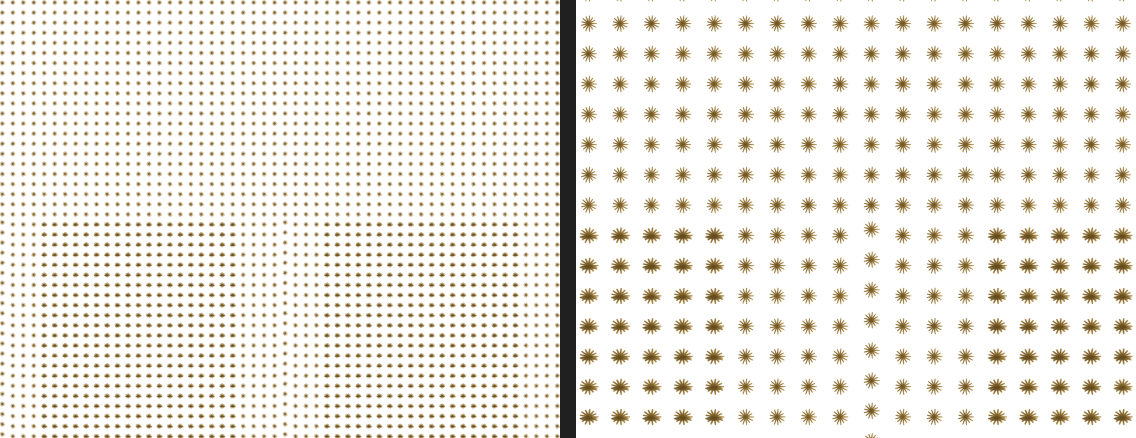
Left: the whole. Right: its middle third, enlarged.
Reproduce this pattern procedurally as a WebGL 2 fragment shader.

```glsl
#version 300 es
precision highp float;
// Grid of tiny gold starbursts on white, with two blocks of wide, denser bursts below.

uniform vec2 u_resolution;
out vec4 outColor;

const vec3 PAPER = vec3(1.0);
const vec3 BRONZE = vec3(0.40, 0.30, 0.11);
const vec3 GOLD = vec3(0.74, 0.59, 0.30);

const vec2 GRID = vec2(53.48, 43.42);     // repeats across and down
const vec2 FIRST_CENTRE = vec2(0.23, 0.25); // first burst from the top left, in cells
const float CELL_ASPECT = 1.039;          // cell width over height
const float BLOCK_COLS = 27.0;            // columns in one lower block
const float BLOCK_TOP = 22.0;             // first row of the lower blocks
const vec2 WIDE_COLS = vec2(4.0, 22.0);   // wide bursts within a block
const float SEAM_LIFT = 0.2;              // upward shift of a block's first column
const vec2 WIDE_STRETCH = vec2(1.2, 0.98);

const float RAYS = 13.0;
const float RADIUS = 0.275;
const float RAY_HALF_WIDTH = 0.022;
const float CORE_RADIUS = 0.07;
const float SOFTNESS = 0.012;
const float LENGTH_VARIATION = 0.16;
const float TINT_VARIATION = 0.12;
const int SAMPLES = 4;                    // per pixel side
const float TAU = 6.2831853;

float hash(vec2 p) {
    return fract(sin(dot(p, vec2(127.1, 311.7))) * 43758.5453);
}

float inside(float d) {
    return 1.0 - smoothstep(-SOFTNESS, SOFTNESS, d);
}

// Tapered rays around a solid core; p is in cell heights
float starburst(vec2 p, float fullness) {
    float r = length(p);
    float turn = atan(p.y, p.x) / TAU * RAYS;
    float ray = mod(floor(turn + 0.5), RAYS);
    float across = r * abs(sin((fract(turn + 0.5) - 0.5) * TAU / RAYS));
    float reach = RADIUS * (1.0 - LENGTH_VARIATION * hash(vec2(ray, 3.0)));
    float halfWidth = RAY_HALF_WIDTH * fullness * (1.1 - 0.4 * r / RADIUS);
    float rays = inside(across - halfWidth) * inside(r - reach);
    return max(rays, inside(r - CORE_RADIUS));
}

vec3 pattern(vec2 uv) {
    vec2 grid = vec2(uv.x, 1.0 - uv.y) * GRID - FIRST_CENTRE + 0.5;
    vec2 cell = floor(grid);
    vec2 p = (fract(grid) - 0.5) * vec2(CELL_ASPECT, -1.0);

    // Lower blocks: lifted seam column and wide bursts
    float column = mod(cell.x, BLOCK_COLS);
    float lower = step(BLOCK_TOP, cell.y);
    float seam = lower * (1.0 - step(0.5, column));
    float wide = lower * step(WIDE_COLS.x - 0.5, column) * step(column, WIDE_COLS.y + 0.5);
    p.y -= SEAM_LIFT * seam;
    p /= mix(vec2(1.0), WIDE_STRETCH, wide);

    float cover = starburst(p, mix(1.0, 1.25, wide));
    // Flat dark bar just below the centre of the wide bursts
    float bar = wide * inside(length((p + vec2(0.0, 0.06)) / vec2(0.23, 0.075)) * 0.075 - 0.075);
    cover = max(cover, bar * 0.85);

    // Light from the right, dark heart, slight tint change per burst
    float light = length(p) / RADIUS * 0.65 + p.x * 0.9 + 0.12;
    light += TINT_VARIATION * (hash(cell) - 0.5) - 0.3 * bar;
    vec3 metal = mix(BRONZE, GOLD, clamp(light, 0.0, 1.0));
    return mix(PAPER, metal, cover);
}

void main() {
    // Average a small grid of samples to smooth the fine rays
    vec3 sum = vec3(0.0);
    for (int j = 0; j < SAMPLES; j++) {
        for (int i = 0; i < SAMPLES; i++) {
            vec2 offset = (vec2(i, j) + 0.5) / float(SAMPLES) - 0.5;
            sum += pattern((gl_FragCoord.xy + offset) / u_resolution);
        }
    }
    outColor = vec4(sum / float(SAMPLES * SAMPLES), 1.0);
}
```
